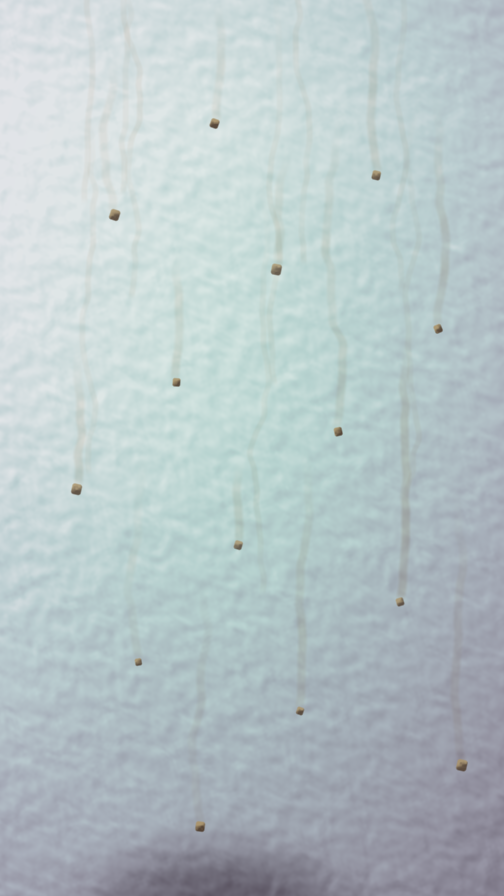
A Shadertoy shader for this texture:

```glsl
// A pale painted wall with fine plaster relief, small brown specks and faint drips.
// A brightness field with embossed noise is mapped through a colour ramp,
// then hashed drips and specks are laid over it in a loop.

float hash(vec2 p) {
    vec3 q = fract(vec3(p.xyx) * 0.1031);
    q += dot(q, q.yzx + 33.33);
    return fract((q.x + q.y) * q.z);
}

float noise(vec2 p) {
    vec2 i = floor(p), f = fract(p);
    f = f * f * (3.0 - 2.0 * f);
    return mix(mix(hash(i), hash(i + vec2(1, 0)), f.x),
               mix(hash(i + vec2(0, 1)), hash(i + vec2(1, 1)), f.x), f.y);
}

// Plaster height: soft lumps with finer grain, slightly slanted
float plaster(vec2 p) {
    p = mat2(0.9, 0.35, -0.35, 0.9) * p;
    p += 0.006 * vec2(noise(p * 45.0), noise(p * 45.0 + 17.0));
    return 0.5 * noise(p * vec2(60, 80)) + 0.32 * noise(p * vec2(115, 140) + 9.0)
         + 0.13 * noise(p * 240.0 + 31.0);
}

vec3 wallColour(float light) {
    vec3 c = mix(vec3(0.42, 0.41, 0.45), vec3(0.57, 0.58, 0.62), clamp((light - 0.42) / 0.16, -0.5, 1.0));
    c = mix(c, vec3(0.65, 0.69, 0.72), clamp((light - 0.58) / 0.11, 0.0, 1.0));
    c = mix(c, vec3(0.73, 0.81, 0.81), clamp((light - 0.69) / 0.10, 0.0, 1.0));
    return mix(c, vec3(0.83, 0.87, 0.87), clamp((light - 0.79) / 0.07, 0.0, 1.5));
}

// Strength of a wobbling vertical drip rising from its foot
float drip(vec2 p, vec2 foot, float len, float width, float seed) {
    float up = p.y - foot.y;
    float sway = 0.022 * (noise(vec2(up * 13.0, seed)) - noise(vec2(0, seed)))
               + 0.006 * (noise(vec2(up * 50.0, seed + 5.0)) - 0.5);
    float across = abs(p.x - foot.x - sway);
    float fade = smoothstep(0.0, 0.01, up) * (1.0 - smoothstep(0.5 * len, len, up));
    float patchy = 0.5 + 0.6 * noise(vec2(p.y * 40.0, seed + 2.0));
    return (1.0 - smoothstep(0.3 * width, width, across)) * fade * patchy;
}

void mainImage(out vec4 fragColor, in vec2 fragCoord) {
    vec2 uv = fragCoord / iResolution.xy;
    vec2 p = fragCoord / iResolution.y;
    float aspect = iResolution.x / iResolution.y;

    // Broad light, dimming to the right and the bottom, with a shadow at the foot
    float light = 0.90 - 0.14 * uv.x * uv.x - 0.25 * pow(1.0 - uv.y, 2.0);
    light -= 0.03 * smoothstep(0.85, 1.0, uv.y);
    light += 0.02 * (noise(uv * 4.0) - 0.5);
    float shadow = length((uv - vec2(0.42, -0.02)) / vec2(0.36, 0.11));
    light -= 0.24 * (1.0 - smoothstep(0.2, 1.05, shadow));

    // Relief lit from the upper left
    float relief = plaster(p + vec2(0.0025, -0.0035)) - plaster(p - vec2(0.0025, -0.0035));
    light -= relief * mix(0.13, 0.09, uv.y);
    vec3 colour = wallColour(light);

    // Cyan cast in the middle, lavender towards the edges
    float middle = exp(-dot((uv - vec2(0.48, 0.56)) * vec2(2.2, 2.0), (uv - vec2(0.48, 0.56)) * vec2(2.2, 2.0)));
    colour += mix(vec3(0.012, -0.012, 0.012), vec3(-0.02, 0.015, 0.0), middle);

    // Faint stray drips, mostly in the upper half
    for (int i = 0; i < 9; i++) {
        float seed = float(i) * 3.7 + 50.0;
        vec2 foot = vec2(aspect * (0.15 + 0.8 * hash(vec2(seed, 1))), 0.25 + 0.55 * hash(vec2(seed, 2)));
        float stain = drip(p, foot, 0.5, 0.005, seed);
        colour *= 1.0 - stain * vec3(0.02, 0.035, 0.05);
    }

    // Specks, each at the foot of its own drip
    for (int i = 0; i < 14; i++) {
        float seed = float(i) * 2.3 + 4.0;
        float column = fract(float(i) * 0.618 + 0.33);
        float row = (float(i) + 0.2 + 0.6 * hash(vec2(seed, 3))) / 14.0;
        vec2 centre = vec2(aspect * (0.12 + 0.84 * column), 0.04 + 0.87 * row);
        float len = 0.08 + 0.32 * hash(vec2(seed, 4));
        float stain = drip(p, centre, len, 0.007, seed) * (0.4 + 0.6 * hash(vec2(seed, 5)));
        colour *= 1.0 - stain * vec3(0.05, 0.085, 0.12);

        // Rounded chip with a pale top and a dark lower edge
        vec2 q = p - centre;
        float turn = 0.8 * (hash(vec2(seed, 6)) - 0.5);
        vec2 r = mat2(cos(turn), sin(turn), -sin(turn), cos(turn)) * q;
        float size = mix(0.0032, 0.0062, hash(vec2(seed, 7)));
        vec2 box = abs(r) - size * vec2(0.45, 0.55);
        float dist = length(max(box, 0.0)) + min(max(box.x, box.y), 0.0) - size * 0.5;
        float chip = 1.0 - smoothstep(-0.001, 0.0014, dist);
        float shade = dot(r, vec2(-0.5, 0.8)) / size + 0.7 * (noise(p * 350.0) - 0.5);
        vec3 brown = mix(vec3(0.31, 0.24, 0.18), vec3(0.67, 0.58, 0.42), smoothstep(-0.7, 0.8, shade));
        colour = mix(colour, brown, chip * mix(0.7, 0.95, hash(vec2(seed, 8))));
    }

    fragColor = vec4(clamp(colour, 0.0, 1.0), 1.0);
}
```
